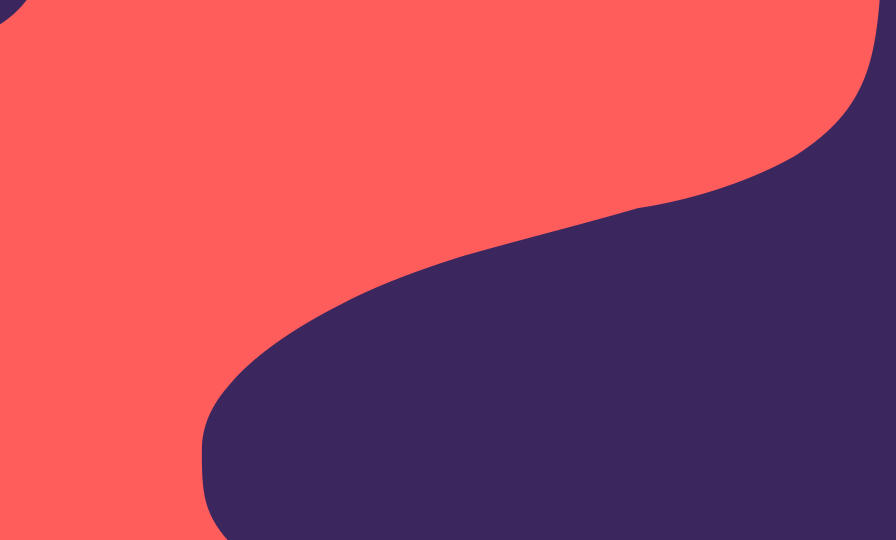
Write a WebGL 2 fragment shader that draws this background.

```glsl
#version 300 es
precision highp float;

// Flat two-colour background: a coral field cut by a large plum wave, with a
// small plum disc in the top left corner. The wave edge is a chain of cubic
// Bezier arcs, each solved for x at the height of the current point.

uniform vec2 u_resolution;
out vec4 fragColor;

const vec3 CORAL = vec3(1.0, 0.361, 0.361);
const vec3 PLUM = vec3(0.231, 0.153, 0.369);

// Layout grid stretched over the canvas, y measured from the top.
const vec2 GRID = vec2(768.0, 462.0);
const vec2 DISC_CENTRE = vec2(-48.3, -55.1);
const float DISC_RADIUS = 90.0;
const int SOLVE_STEPS = 18;

// Cubic Bernstein weights and their derivatives.
vec4 weights(float t) {
    float s = 1.0 - t;
    return vec4(s * s * s, 3.0 * s * s * t, 3.0 * s * t * t, t * t * t);
}

vec4 slopes(float t) {
    float s = 1.0 - t;
    return 3.0 * vec4(-s * s, s * s - 2.0 * s * t, 2.0 * s * t - t * t, t * t);
}

// Signed distance to an arc that descends steadily, positive on its right.
float arcSide(vec2 p, vec4 xs, vec4 ys) {
    float lo = 0.0, hi = 1.0;
    for (int i = 0; i < SOLVE_STEPS; i++) {
        float mid = 0.5 * (lo + hi);
        if (dot(weights(mid), ys) < p.y) lo = mid;
        else hi = mid;
    }
    float t = 0.5 * (lo + hi);
    vec2 tangent = vec2(dot(slopes(t), xs), dot(slopes(t), ys));
    return (p.x - dot(weights(t), xs)) * tangent.y / length(tangent);
}

// Wave edge from the upper right shoulder to the lower left bulge.
float waveSide(vec2 p) {
    if (p.y < 133.0) return arcSide(p, vec4(754, 749, 738, 682), vec4(0, 60, 97, 133));
    if (p.y < 178.0) return arcSide(p, vec4(682, 640, 588, 547), vec4(133, 157, 172, 178));
    if (p.y < 219.0) return arcSide(p, vec4(547, 495, 450, 397), vec4(178, 193, 204, 219));
    if (p.y < 260.0) return arcSide(p, vec4(397, 365, 325, 293), vec4(219, 229, 243, 260));
    if (p.y < 330.0) return arcSide(p, vec4(293, 257, 218, 196), vec4(260, 278, 303, 330));
    if (p.y < 385.0) return arcSide(p, vec4(196, 181, 173, 173), vec4(330, 347, 365, 385));
    return arcSide(p, vec4(173, 173, 174, 195), vec4(385, 420, 438, 462));
}

void main() {
    vec2 uv = gl_FragCoord.xy / u_resolution;
    vec2 p = vec2(uv.x, 1.0 - uv.y) * GRID;
    float pixel = GRID.y / u_resolution.y;

    // Union of wave and corner disc, with a one-pixel soft edge.
    float disc = DISC_RADIUS - length(p - DISC_CENTRE);
    float inside = max(waveSide(p), disc);
    float cover = clamp(0.5 + inside / pixel, 0.0, 1.0);

    fragColor = vec4(mix(CORAL, PLUM, cover), 1.0);
}
```
